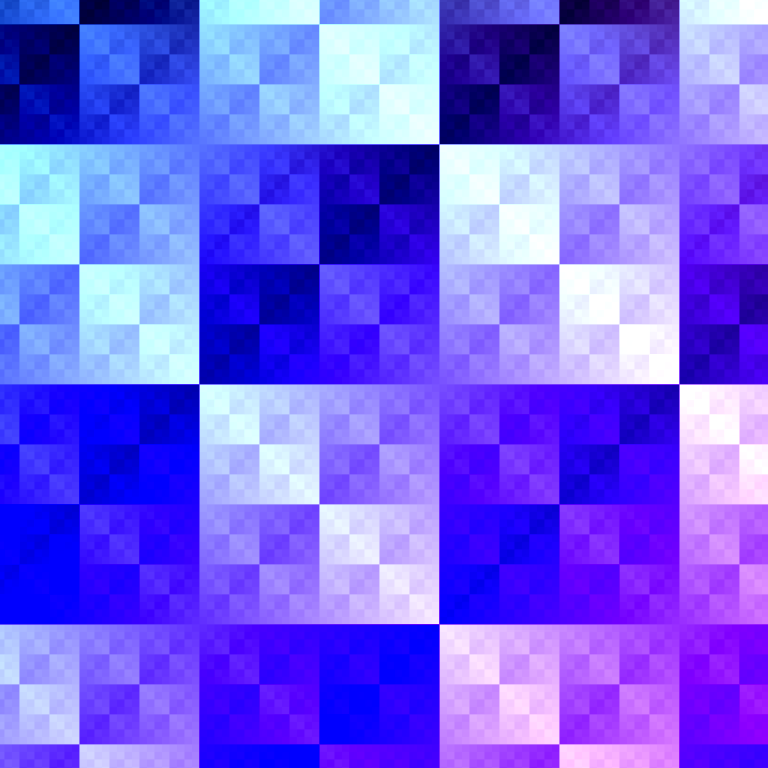
This pattern is drawn by a WebGL 1 fragment shader. Its source:

```glsl
precision highp float;
// Nested XOR checkerboard in blue, tinted by a diagonal cyan-to-violet gradient.

uniform vec2 u_resolution;

// Square wave of period 1, +1 then -1, softened over the given half width.
vec2 squareWave(vec2 q, float halfWidth) {
  vec2 triangle = 0.25 - abs(fract(q + 0.25) - 0.5);
  return clamp(triangle / halfWidth, -1.0, 1.0);
}

// Bitwise XOR of both coordinates as a fraction, from the coarsest bit down.
float xorFraction(vec2 p, float halfPixel) {
  float total = 0.0;
  float weight = 0.5;
  float frequency = 1.0;
  for (int bit = 0; bit < 6; bit++) {
    vec2 wave = squareWave(p * frequency, halfPixel * frequency);
    total += weight * (0.5 - 0.5 * wave.x * wave.y);
    weight *= 0.5;
    frequency *= 2.0;
  }
  return total;
}

void main() {
  float side = min(u_resolution.x, u_resolution.y);
  vec2 uv = gl_FragCoord.xy / side;

  // One full period spans two large squares.
  float period = 0.625;
  vec2 p = (uv - vec2(0.2597, 0.4995)) / period;
  float value = xorFraction(p, 0.5 / (side * period));

  // Red grows to the right, green fades and blue fills in downwards.
  float down = 1.0 - uv.y;
  vec3 color = vec3(-0.25, -0.2, 0.2)
             + vec3(1.0, 1.5, 1.8) * value
             + vec3(0.35, 0.0, 0.0) * uv.x
             + vec3(0.05, -0.45, 0.95) * down;

  gl_FragColor = vec4(clamp(color, 0.0, 1.0), 1.0);
}
```
